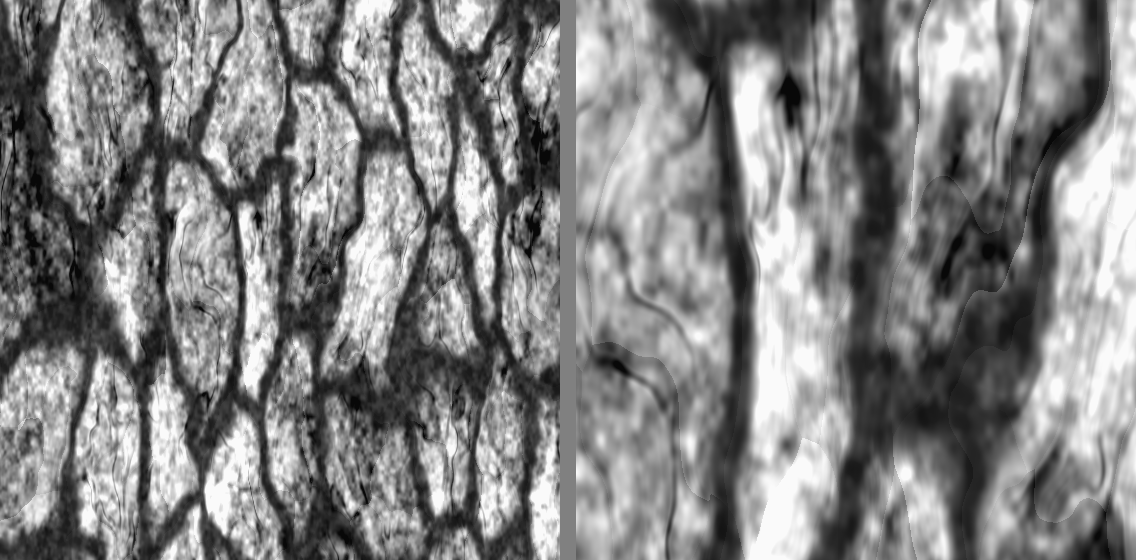
Left, the full canvas; right, a detail of the centre.
Give the GLSL for this texture, as a WebGL 2 fragment shader.

```glsl
#version 300 es
precision highp float;
// Weathered tree bark in grey: tall warped cellular plates parted by dark cracks.
// Stretched noise layers add fibres, thin fissures, pale worn patches and grain;
// a sideways slope of the plate relief lights their left flanks.

uniform vec2 u_resolution;
out vec4 fragColor;

const vec2 PLATE_SCALE = vec2(8.5, 2.7);
const vec2 SLIVER_SCALE = vec2(21.0, 7.0);

// Integer hash giving two values in 0..1 per lattice cell
vec2 hash2(vec2 cell) {
  uvec2 q = uvec2(ivec2(cell) + 4096);
  q = q * 1664525u + 1013904223u;
  q.x += q.y * 1664525u;
  q.y += q.x * 1664525u;
  q ^= q >> 16u;
  q.x += q.y * 1664525u;
  q.y += q.x * 1664525u;
  q ^= q >> 16u;
  return vec2(q & 65535u) / 65535.0;
}

float valueNoise(vec2 p) {
  vec2 i = floor(p), f = fract(p);
  vec2 w = f * f * (3.0 - 2.0 * f);
  float low = mix(hash2(i).x, hash2(i + vec2(1, 0)).x, w.x);
  float high = mix(hash2(i + vec2(0, 1)).x, hash2(i + vec2(1, 1)).x, w.x);
  return mix(low, high, w.y);
}

// Layered noise in 0..1, turned a little between octaves
float fbm(vec2 p, int octaves) {
  float sum = 0.0, weight = 0.5, total = 0.0;
  for (int k = 0; k < octaves; k++) {
    sum += weight * valueNoise(p);
    total += weight;
    weight *= 0.55;
    p = mat2(0.98, 0.2, -0.2, 0.98) * p * 2.03 + 17.3;
  }
  return sum / total;
}

// Cellular plates: x = gap to the border, y = plate value, z = side offset
vec3 plates(vec2 p) {
  vec2 base = floor(p);
  float nearest = 9.0, second = 9.0, value = 0.0, side = 0.0;
  for (int j = -1; j <= 1; j++) {
    for (int i = -1; i <= 1; i++) {
      vec2 cell = base + vec2(i, j);
      vec2 toSeed = cell + 0.1 + 0.8 * hash2(cell) - p;
      float d = length(toSeed);
      if (d < nearest) {
        second = nearest;
        nearest = d;
        value = hash2(cell + 71.0).y;
        side = -toSeed.x;
      } else {
        second = min(second, d);
      }
    }
  }
  return vec3(second - nearest, value, side);
}

// Dark line along the middle level of a noise field
float fissure(vec2 p, float width) {
  return 1.0 - smoothstep(0.0, width, abs(fbm(p, 3) - 0.5));
}

// Wavering trunk coordinates with ragged edges
vec2 warp(vec2 p) {
  vec2 sway = vec2(fbm(p * vec2(5.0, 3.0), 3), fbm(p * vec2(6.0, 4.0) + 31.0, 3)) - 0.5;
  vec2 ragged = vec2(fbm(p * vec2(34.0, 20.0) + 9.0, 2), fbm(p * vec2(30.0, 18.0) + 53.0, 2)) - 0.5;
  return p + sway * vec2(0.13, 0.2) + ragged * vec2(0.018, 0.045);
}

float barkTone(vec2 p) {
  vec2 q = warp(p);
  vec3 plate = plates(q * PLATE_SCALE + 3.0);
  vec3 sliver = plates(q * SLIVER_SCALE + 40.0);

  // Plate faces, lit from the left
  float tone = 0.67 + 0.24 * (plate.y - 0.5) - 0.2 * plate.z;
  tone += 0.2 * (sliver.y - 0.5) - 0.08 * sliver.z;

  // Fibres, stains and grain; worn patches are paler and smoother
  float worn = smoothstep(0.56, 0.72, fbm(q * vec2(15.0, 6.0) + 5.0, 3));
  float fibre = fbm(q * vec2(48.0, 14.0), 4) - 0.5;
  float grain = fbm(p * vec2(100.0, 62.0) + 80.0, 2) - 0.5;
  float stain = fbm(p * vec2(7.0, 4.0) + 23.0, 3) - 0.5;
  tone += 0.55 * stain + 0.2 * worn;
  tone += (0.75 * fibre + 0.75 * grain) * mix(1.0, 0.6, worn);

  // Thin fissures break up the faces
  float broken = smoothstep(0.35, 0.65, valueNoise(p * vec2(16.0, 9.0) + 61.0));
  tone -= 0.3 * broken * fissure(q * vec2(26.0, 6.0) + 12.0, 0.06);
  tone -= 0.2 * broken * (1.0 - smoothstep(0.02, 0.2, sliver.x));

  // Deep cracks of varying width, with shaded shoulders
  float width = mix(0.07, 0.3, fbm(p * vec2(9.0, 5.0) + 47.0, 2));
  float crack = 1.0 - smoothstep(0.25 * width, 1.25 * width, plate.x);
  float shade = 1.0 - smoothstep(0.0, 0.42, plate.x);
  float depth = 0.09 + 0.25 * max(grain + 0.2, 0.0);
  return mix(tone - 0.12 * shade, depth, 0.9 * crack);
}

void main() {
  vec2 p = gl_FragCoord.xy / u_resolution.y;
  fragColor = vec4(vec3(clamp(barkTone(p), 0.03, 0.98)), 1.0);
}
```
